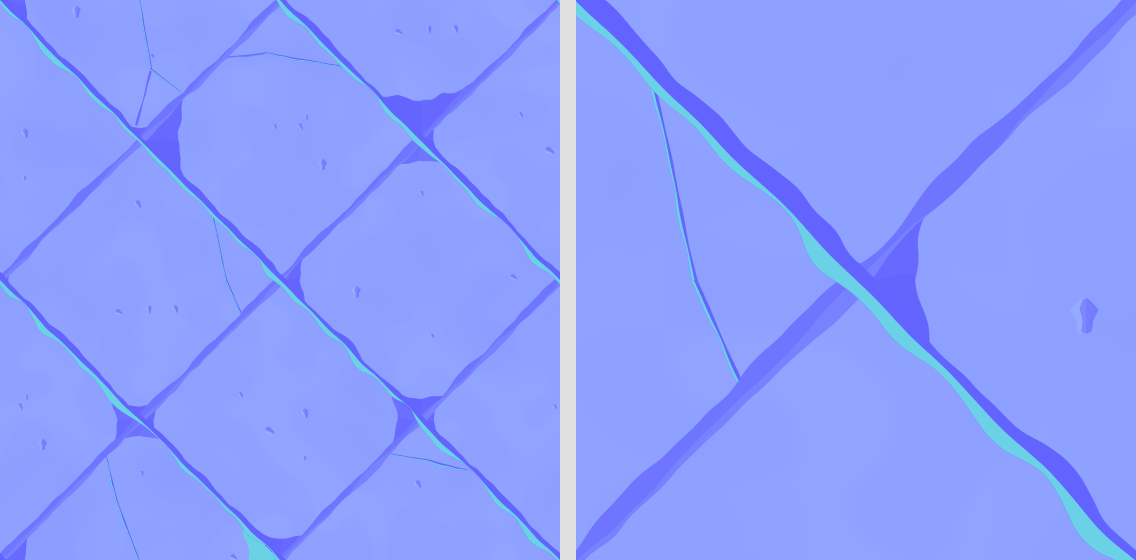
Left: the whole. Right: its middle third, enlarged.
This texture map is drawn by a Shadertoy shader. Its source:

```glsl
const vec3 FACE  = vec3(0.56, 0.63, 1.00);
const vec3 DARK  = vec3(0.39, 0.39, 1.00);
const vec3 MID   = vec3(0.44, 0.46, 1.00);
const vec3 SOFT  = vec3(0.47, 0.51, 1.00);
const vec3 LIT   = vec3(0.42, 0.82, 0.90);
const float TILES = 2.0;          // diamonds across and down
const float DARK_WIDTH = 0.0088;  // falling joints, shaded wall
const float LIT_WIDTH = 0.0052;   // falling joints, lit wall
const float RISE_WIDTH = 0.0125;  // rising joints
const float CRACK_WIDTH = 0.0042;
const float WOBBLE = 0.005;
const int PITS = 4;               // per tile

// Corner chip reach per joint crossing: right, top, left, bottom (negative = lit)
const vec4 CHIPS[8] = vec4[8](
    vec4(0.042, 0.0, 0.0, 0.0),       vec4(0.010, 0.040, -0.055, 0.0),
    vec4(0.024, 0.022, 0.040, 0.030), vec4(0.024, 0.040, 0.043, 0.010),
    vec4(0.015, 0.0, 0.0, 0.0),       vec4(0.037, 0.010, 0.0, 0.0),
    vec4(0.068, 0.020, 0.0, 0.0),     vec4(0.024, 0.070, 0.0, 0.036));

// Crack segments: start, end
const vec4 CRACKS[11] = vec4[11](
    vec4(0.189, 0.186, 0.208, 0.108), vec4(0.208, 0.108, 0.248, 0.0),
    vec4(0.249, 1.0, 0.270, 0.876),   vec4(0.270, 0.876, 0.245, 0.779),
    vec4(0.270, 0.876, 0.322, 0.835), vec4(0.397, 0.897, 0.475, 0.905),
    vec4(0.475, 0.905, 0.620, 0.879), vec4(0.378, 0.622, 0.404, 0.499),
    vec4(0.404, 0.499, 0.432, 0.437), vec4(0.693, 0.190, 0.768, 0.177),
    vec4(0.768, 0.177, 0.833, 0.160));

vec2 hash2(vec2 c) {
    vec3 q = fract(c.xyx * vec3(0.1031, 0.1030, 0.0973));
    q += dot(q, q.yzx + 33.33);
    return fract((q.xx + q.yz) * q.zy);
}

float corner(vec2 cell, vec2 offset, vec2 f, float period) {
    float a = 6.2832 * hash2(mod(cell + offset, period) + period).x;
    return dot(vec2(cos(a), sin(a)), f - offset);
}

// Gradient noise that wraps over the unit canvas
float noise(vec2 p, float period) {
    p *= period;
    vec2 c = floor(p), f = fract(p), w = f * f * f * (f * (f * 6.0 - 15.0) + 10.0);
    return mix(mix(corner(c, vec2(0, 0), f, period), corner(c, vec2(1, 0), f, period), w.x),
               mix(corner(c, vec2(0, 1), f, period), corner(c, vec2(1, 1), f, period), w.x), w.y);
}

// Antialiased coverage of a signed distance, and of the strip a < s < b
float cover(float d) { return clamp(0.5 - d * iResolution.y, 0.0, 1.0); }
float band(float s, float a, float b) { return cover(max(a - s, s - b)); }

vec3 drawPits(vec3 col, vec2 grid) {
    vec2 tile = mod(floor(grid), 2.0);
    for (int i = 0; i < PITS; i++) {
        vec2 key = tile * 17.0 + float(i) * 5.3 + 3.0;
        vec2 d = fract(grid) - (0.12 + 0.76 * hash2(key));
        d = vec2(d.x + d.y, d.x - d.y) / (2.0 * TILES);
        vec2 r = hash2(key + 41.0);
        float a = -1.0 + 1.2 * (r.x - 0.5), size = mix(0.0045, 0.0115, r.y * r.y);
        vec2 e = mat2(cos(a), -sin(a), sin(a), cos(a)) * d;
        e.y *= 1.9 + 0.5 * sin(e.x * 400.0);
        float hole = length(e) - size;
        float rim = length(e + vec2(0.0, 0.35 * size)) - size;
        col = mix(col, FACE + vec3(0.04, 0.06, 0.0), 0.7 * cover(rim));
        col = mix(col, mix(SOFT, MID, step(0.0, e.y)), 0.85 * cover(max(hole, -e.y - 0.5 * size)));
    }
    return col;
}

vec3 drawChips(vec3 col, vec2 p, vec2 grid, float rough) {
    vec2 node = round(grid);
    vec2 lattice = vec2(node.x + node.y, node.x - node.y);
    vec2 d = p - lattice / (2.0 * TILES);
    ivec2 k = ivec2(mod(lattice, 4.0));
    vec4 reach = CHIPS[k.y * 2 + k.x / 2];
    bool sideways = abs(d.x) > abs(d.y);
    int way = sideways ? (d.x > 0.0 ? 0 : 2) : (d.y > 0.0 ? 1 : 3);
    float along = max(abs(d.x), abs(d.y)), across = min(abs(d.x), abs(d.y));
    float r = reach[way];
    float facet = step(0.0, (sideways ? d.y : d.x) + 0.3 * rough * along);
    float shade = vec4(0.08, 0.02, 0.45, 0.75)[way] + 0.22 * facet;
    vec3 tint = r < 0.0 ? LIT : mix(DARK, MID, shade);
    float mask = cover(along - 0.16 * across - abs(r) * (1.0 + 0.18 * rough));
    mask *= step(0.001, abs(r)) * (r < 0.0 ? step(0.0, d.y) : 1.0);
    return mix(col, tint, mask);
}

vec3 drawCracks(vec3 col, vec2 p, float rough) {
    for (int i = 0; i < CRACKS.length(); i++) {
        vec2 a = CRACKS[i].xy, ab = CRACKS[i].zw - a;
        vec2 n = normalize(vec2(-ab.y, ab.x));
        n *= sign(n.x + n.y);                    // face up and right
        float t = clamp(dot(p - a, ab) / dot(ab, ab), 0.0, 1.0);
        vec2 q = p - a - ab * t;
        float s = dot(q, n), slip = length(q - n * s);
        float facing = dot(n, vec2(0.7071));
        float w = CRACK_WIDTH * (0.75 + 0.7 * rough);
        float body = cover(max(abs(s) - 0.5 * w, slip - 0.5 * w));
        col = mix(col, mix(MID, DARK, facing), body);
        col = mix(col, LIT, body * cover(s + 0.05 * w) * smoothstep(0.5, 0.85, facing));
    }
    return col;
}

void mainImage(out vec4 fragColor, in vec2 fragCoord) {
    vec2 p = fragCoord / iResolution.xy;
    float broad = noise(p, 5.0), patches = noise(p + 0.3, 11.0);
    float rough = noise(p, 16.0), fine = noise(p + 0.17, 37.0);
    vec2 grid = TILES * vec2(p.x + p.y, p.x - p.y);

    // Softly mottled faces
    vec3 col = FACE + vec3(0.8, 1.0, 0.0) * (0.022 * broad + 0.010 * smoothstep(-0.1, 0.1, patches) - 0.005);
    col = drawPits(col, grid);
    col = drawChips(col, p, grid, rough + 0.5 * fine);
    col = drawCracks(col, p + 0.003 * vec2(rough, fine), rough + fine);

    // Distance to the joints: x falls to the right, y rises
    vec2 s = (grid - round(grid)) / (TILES * 1.41421) + WOBBLE * vec2(rough, patches);

    float rise = 0.5 * RISE_WIDTH * (1.0 + 0.9 * rough + 0.4 * fine);
    col = mix(col, SOFT, band(s.y, -rise, rise));
    col = mix(col, MID, band(s.y, -rise, rise * (0.2 + 2.0 * patches)));

    float dark = DARK_WIDTH * (1.0 + 0.9 * patches + 0.4 * fine);
    float lit = LIT_WIDTH * (1.0 + 2.4 * rough + 0.8 * broad);
    col = mix(col, DARK, band(s.x, -max(lit, 0.0), dark));
    col = mix(col, LIT, band(s.x, -lit, 0.0));

    fragColor = vec4(col, 1.0);
}
```
